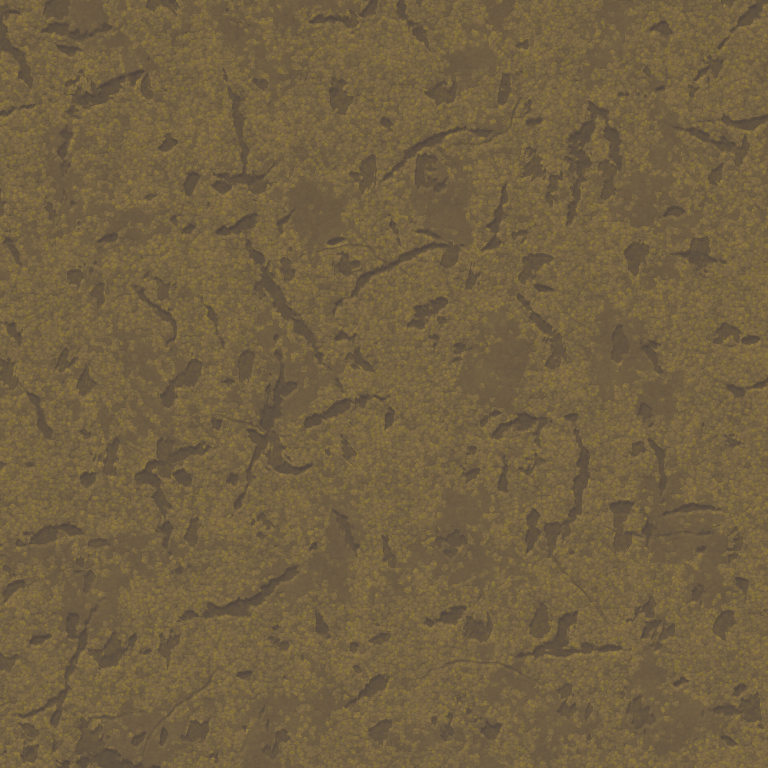
Give the GLSL for this texture, as a three.js fragment shader.

```glsl
varying vec2 vUv;

const vec3 DARK_SOIL = vec3(0.325, 0.28, 0.237);
const vec3 PALE_SOIL = vec3(0.56, 0.468, 0.285);
const vec3 OCHRE_SHIFT = vec3(0.015, 0.022, -0.045);
const float GROUND_TONE = 0.60;
const float GROOVE_TONE = 0.20;
const float BARE_TONE = 0.43;
const float GROOVE_EDGE = 0.0024;
const float GROOVE_RAGGED = 1.1;
const float WARP = 0.016;
const float FINE_GRAINS = 235.0;
const float COARSE_GRAINS = 135.0;
const float GRAIN_CONTRAST = 0.42;
const float RELIEF = 0.17;
const vec2 LIGHT = vec2(-0.0015, 0.0045);

vec3 hash3(vec2 p) {
  vec3 q = fract(p.xyx * vec3(0.1031, 0.1030, 0.0973));
  q += dot(q, q.yxz + 33.33);
  return fract((q.xxy + q.yzz) * q.zyx);
}

mat2 turn(float a) {
  float c = cos(a), s = sin(a);
  return mat2(c, -s, s, c);
}

// Layered sines, each layer turned and bent by the last
float waves(vec2 p) {
  float sum = 0.0, amp = 0.5;
  mat2 spin = 1.7 * turn(2.4);
  for (int i = 0; i < 6; i++) {
    p = spin * p + vec2(1.7, 4.3);
    p += 0.45 * sin(p.yx);
    sum += amp * sin(p.x) * sin(p.y);
    amp *= 0.62;
  }
  return sum;
}

// Cellular grains: offset to nearest centre, distance, random id
vec4 grains(vec2 p) {
  vec2 cell = floor(p);
  vec4 nearest = vec4(0.0, 0.0, 9.0, 0.0);
  for (int y = -1; y <= 1; y++) {
    for (int x = -1; x <= 1; x++) {
      vec2 id = cell + vec2(x, y);
      vec3 h = hash3(id);
      vec2 d = p - id - h.xy;
      float r = length(d);
      if (r < nearest.z) nearest = vec4(d, r, h.z);
    }
  }
  return nearest;
}

// Curved, tapered gouges scattered one per grid cell
float gouges(vec2 p, float ragged, float grid, float reach, float width, float chance) {
  vec2 cell = floor(p * grid);
  float depth = 0.0;
  for (int y = -1; y <= 1; y++) {
    for (int x = -1; x <= 1; x++) {
      vec2 id = cell + vec2(x, y);
      vec3 place = hash3(id + grid * 7.0);
      vec3 form = hash3(id + grid * 13.0 + 51.0);
      float angle = 0.3 + 1.1 * (form.x - 0.5) + 1.5 * step(0.72, form.y);
      vec2 d = turn(angle) * (p - (id + 0.15 + 0.7 * place.xy) / grid);
      float halfLength = reach * mix(0.45, 1.0, form.z);
      float w = width * mix(0.5, 1.0, fract(form.x * 7.0));
      float t = d.x / halfLength;
      float bend = 0.5 * halfLength * (fract(form.y * 9.0) - 0.5);
      float dist = abs(d.y + bend * t * t) + w * (t * t - 1.0 + GROOVE_RAGGED * ragged);
      float cut = 1.0 - smoothstep(-GROOVE_EDGE, GROOVE_EDGE, dist);
      depth = max(depth, cut * step(place.z, chance));
    }
  }
  return depth;
}

// All hollows: long cracks, short gouges, pits, hairlines, worn patches
float hollows(vec2 p) {
  float ragged = waves(p * 75.0);
  vec2 q = p + WARP * vec2(waves(p * 13.0), waves(p * 13.0 + 40.0));
  float depth = gouges(q, ragged, 4.6, 0.125, 0.0105, 0.72);
  depth = max(depth, gouges(q, ragged, 8.0, 0.055, 0.0085, 0.55));
  depth = max(depth, gouges(q, ragged, 15.0, 0.021, 0.0085, 0.33));
  depth = max(depth, 0.7 * gouges(q, ragged, 5.3, 0.08, 0.0018, 0.4));
  float worn = waves(p * 22.0) + 0.15 * ragged;
  return max(depth, 0.75 * smoothstep(0.5, 0.58, worn));
}

// Lit dome of one grain
float dome(vec4 grain) {
  return 0.42 - grain.z + 0.45 * dot(grain.xy, normalize(LIGHT)) + 0.75 * (grain.w - 0.5);
}

void main() {
  vec2 p = vUv + 3.0;
  float depth = hollows(p);
  float relief = hollows(p + LIGHT) - depth;

  // Grains thin out over bare soil and inside hollows
  vec4 fine = grains(p * FINE_GRAINS);
  vec4 coarse = grains(p * COARSE_GRAINS + 17.0);
  float bare = smoothstep(0.05, 0.6, waves(p * 11.0 + 9.0) + 0.25 * waves(p * 60.0));
  float cover = smoothstep(-0.1, 0.25, coarse.w - 0.9 * bare) * (1.0 - 0.85 * depth);
  float grit = 0.6 * dome(fine) + 0.5 * dome(coarse);

  float tone = mix(BARE_TONE, GROUND_TONE, cover);
  tone += GRAIN_CONTRAST * grit * mix(0.3, 1.0, cover);
  tone += 0.09 * waves(p * 30.0);
  tone = mix(tone, GROOVE_TONE + 0.12 * grit + 0.06 * waves(p * 50.0), 0.88 * depth);
  tone += RELIEF * relief;

  // Some grains lean to ochre, the soil between stays brown
  float ochre = cover * smoothstep(0.55, 0.95, fine.w) * (1.0 - smoothstep(0.3, 0.7, fine.z));
  vec3 color = mix(DARK_SOIL, PALE_SOIL, clamp(tone, -0.1, 1.15));
  color += OCHRE_SHIFT * (ochre - 0.08);
  gl_FragColor = vec4(color, 1.0);
}
```
